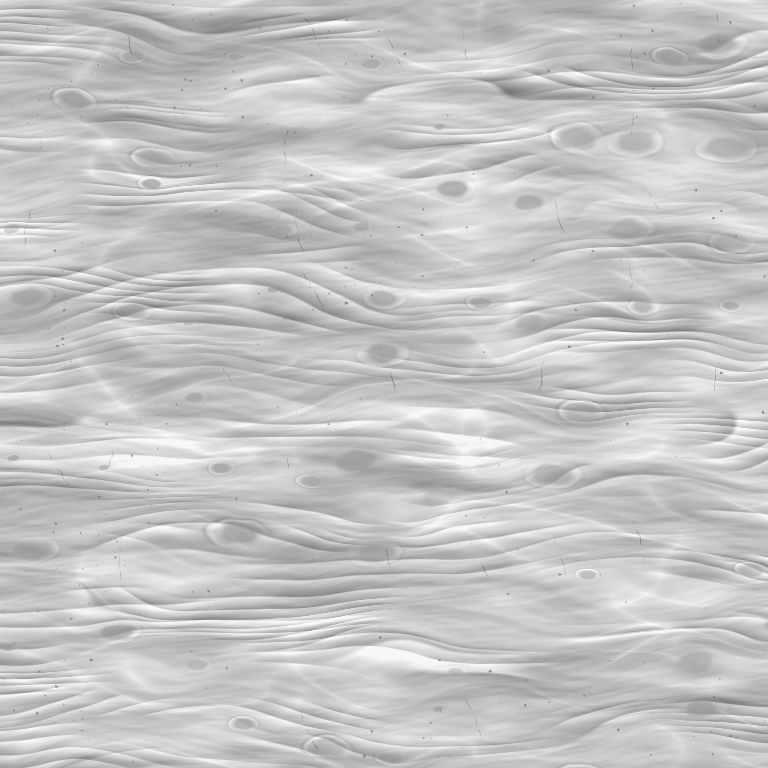
Reproduce this texture procedurally as a Shadertoy shader.

```glsl
#define BASE_TONE 0.772
#define STREAK_CONTRAST 0.155
#define FOLD_CONTRAST 0.27
#define FOLD_COUNT 46.0
#define VEIN_LIGHT 0.10
#define KNOT_CELLS 9.0
#define KNOT_SHARE 0.68
#define KNOT_TONE 0.635
#define SPECK_CELLS 90.0
#define SCRATCH_CELLS 9.0

float hash(vec2 p) {
    vec3 q = fract(p.xyx * vec3(0.1031, 0.1030, 0.0973));
    q += dot(q, q.yzx + 33.33);
    return fract((q.x + q.y) * q.z);
}

vec2 hash2(vec2 p) {
    return vec2(hash(p + 17.3), hash(p + 61.7));
}

float noise(vec2 p) {
    vec2 cell = floor(p), f = fract(p);
    f = f * f * f * (f * (f * 6.0 - 15.0) + 10.0);
    vec2 e = vec2(0.0, 1.0);
    return mix(mix(hash(cell), hash(cell + e.yx), f.x),
               mix(hash(cell + e), hash(cell + e.yy), f.x), f.y);
}

// Layered sines make the fibres wander
vec2 wander(vec2 p) {
    p.y += 0.005 * sin(p.x * 9.0 + 3.0 * sin(p.y * 11.0 + 1.0));
    p.y += 0.0025 * sin(p.x * 23.0 - p.y * 47.0 + 2.0 * sin(p.x * 5.0));
    p.y += 0.022 * (noise(p * vec2(8.0, 19.0) + 40.0) - 0.5);
    return p;
}

float grain(vec2 p) {
    p = wander(p);
    float tone = BASE_TONE;

    // Soft streaks, finer with each octave, each a little slanted
    vec2 scale = vec2(4.5, 22.0);
    float amount = STREAK_CONTRAST;
    for (int i = 0; i < 5; i++) {
        float slant = 0.13 * sin(float(i) * 2.4 + 1.0);
        vec2 s = vec2(p.x, p.y + slant * p.x);
        tone += amount * (noise(s * scale + float(i) * 23.7) - 0.5);
        scale *= vec2(1.6, 1.9);
        amount *= 0.78;
    }

    // Folds: a slow ramp ending in a crisp edge, in short patches
    for (int i = 0; i < 2; i++) {
        float shift = float(i) * 37.0;
        float phase = p.y * FOLD_COUNT * (1.0 + 0.4 * float(i));
        phase += 4.0 * noise(p * vec2(3.5, 12.0) + 9.0 + shift);
        float ramp = fract(phase);
        float fold = ramp - smoothstep(0.88, 1.0, ramp) - 0.44;
        float patches = smoothstep(0.45, 0.85, noise(p * vec2(5.0, 27.0) + 71.0 + shift));
        tone += FOLD_CONTRAST * fold * patches;
    }

    // Pale wisps crossing at a slant, leaning both ways
    for (int i = 0; i < 4; i++) {
        float lean = (i % 2 == 0 ? 0.36 : -0.32) * (1.0 - 0.15 * float(i));
        vec2 v = vec2(p.x, p.y + lean * p.x) * vec2(4.0, 21.0) + float(i) * 31.0;
        float ridge = pow(1.0 - abs(2.0 * noise(v) - 1.0), 8.0);
        float patches = smoothstep(0.5, 0.85, noise(p * vec2(7.0, 12.0) + 19.0 * float(i)));
        tone += VEIN_LIGHT * (ridge - 0.15) * patches;
    }
    return tone;
}

// Flat oval knots; the fibres bend around each of them
void knots(vec2 p, out vec2 bent, out float core, out float ring, out float halo) {
    bent = p;
    core = ring = halo = 0.0;
    vec2 home = floor(p * KNOT_CELLS);
    for (int k = 0; k < 9; k++) {
        vec2 cell = home + vec2(k % 3 - 1, k / 3 - 1);
        if (hash(cell + 5.1) > KNOT_SHARE) continue;
        vec2 rnd = hash2(cell);
        vec2 d = p - (cell + 0.1 + 0.8 * rnd) / KNOT_CELLS;
        float size = mix(0.007, 0.028, hash(cell + 91.0));
        vec2 q = d / (size * vec2(1.0, 0.52));
        q.y += 0.4 * (rnd.x - 0.5) * q.x;
        q += 0.35 * (vec2(noise(p * 45.0), noise(p * 45.0 + 8.0)) - 0.5);
        float r = length(q);
        bent.y -= 0.5 * d.y * exp(-0.35 * r * r);
        float strength = mix(0.4, 0.9, rnd.y);
        core = max(core, strength * (1.0 - smoothstep(0.7, 1.1, r)));
        float side = 0.5 + 0.5 * sin(atan(q.y, q.x) + 6.28 * rnd.x);
        float rim = exp(-pow((r - 1.25) / 0.11, 2.0));
        float outline = exp(-pow((r - 1.5) / 0.09, 2.0));
        ring += (rim - 0.7 * outline) * side * rnd.x;
        halo += strength * exp(-dot(q * vec2(0.45, 0.9), q * vec2(0.45, 0.9)));
    }
}

// Tiny dark pits, gathered in loose clusters
float specks(vec2 p, float pixel) {
    vec2 cell = floor(p * SPECK_CELLS);
    float share = 0.20 * smoothstep(0.4, 0.9, noise(cell * 0.12));
    if (hash(cell + 3.0) > share + 0.012) return 0.0;
    vec2 d = p - (cell + 0.25 + 0.5 * hash2(cell)) / SPECK_CELLS;
    d += 0.0015 * (vec2(noise(p * 500.0), noise(p * 500.0 + 9.0)) - 0.5);
    float size = mix(0.0003, 0.0018, pow(hash(cell + 44.0), 3.0));
    return 1.0 - smoothstep(size - pixel, size + pixel, length(d));
}

// Hairline broken scratches, mostly steep
float scratches(vec2 p, float pixel) {
    vec2 cell = floor(p * SCRATCH_CELLS);
    if (hash(cell + 12.0) > 0.36) return 0.0;
    vec2 rnd = hash2(cell + 7.0);
    vec2 d = p - (cell + 0.3 + 0.4 * rnd) / SCRATCH_CELLS;
    float bow = d.x + d.y * mix(-0.2, 0.65, rnd.x) + 9.0 * (rnd.y - 0.5) * d.y * d.y;
    bow += 0.003 * (noise(p * 130.0) - 0.5);
    float line = 1.0 - smoothstep(0.0, 0.0003 + pixel, abs(bow));
    float span = 1.0 - smoothstep(0.015, 0.035, abs(d.y));
    return line * span * smoothstep(0.35, 0.75, noise(p * 150.0 + 50.0));
}

void mainImage(out vec4 fragColor, in vec2 fragCoord) {
    vec2 p = fragCoord / iResolution.y;
    float pixel = 0.7 / iResolution.y;
    vec2 bent;
    float core, ring, halo;
    knots(p, bent, core, ring, halo);

    float tone = grain(bent) + 0.12 * ring - 0.03 * halo;
    float heart = KNOT_TONE + 0.25 * (tone - BASE_TONE);
    tone = mix(tone, heart, core);
    tone = mix(tone, 0.42, 0.65 * specks(p, pixel));
    tone -= 0.17 * scratches(p, pixel);
    fragColor = vec4(vec3(clamp(tone, 0.0, 0.97)), 1.0);
}
```
